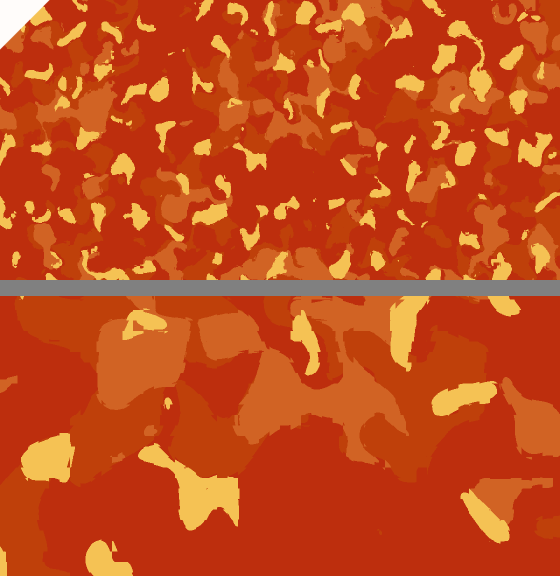
Top: the whole. Bottom: its middle third, enlarged.
Write a Shadertoy shader that draws this texture.

```glsl
// Ragged yellow and orange flecks on ember red, with a white cut corner.
#define FLECK_SCALE 6.0      // yellow flecks per canvas height
#define PATCH_SCALE 6.5      // orange patches per canvas height
#define CLUSTER_SCALE 1.7    // groups of orange patches per canvas height
#define WARP_SCALE 9.0
#define WARP_AMOUNT 0.014
#define BLOCK_COUNT 80.0     // small steps along the edges
#define BLOCK_JITTER 0.009
#define YELLOW_LEVEL 1.12    // levels are in standard deviations
#define ORANGE_LEVEL 1.0
#define RUST_LEVEL 0.5
#define CORNER_SIZE 0.177

const vec3 RED = vec3(0.74, 0.18, 0.05);
const vec3 RUST = vec3(0.75, 0.25, 0.04);
const vec3 ORANGE = vec3(0.82, 0.39, 0.14);
const vec3 YELLOW = vec3(0.96, 0.76, 0.33);
const vec3 WHITE = vec3(1.0, 0.99, 0.98);

const float TAU = 6.28319;
const int WAVE_COUNT = 14;

float hash(float n) {
    return fract(sin(n * 12.9898) * 4375.85);
}

vec2 hash2(vec2 cell) {
    vec2 k = vec2(dot(cell, vec2(127.1, 311.7)), dot(cell, vec2(269.5, 183.3)));
    return fract(sin(k) * 4375.85);
}

// Layered sines in spread directions, scaled to unit variance
float waves(vec2 p, float scale, float seed) {
    float sum = 0.0;
    for (int i = 0; i < WAVE_COUNT; i++) {
        float n = float(i) + seed * 17.0;
        float angle = n * 2.39996;
        float frequency = scale * mix(0.5, 1.6, hash(n + 0.3));
        vec2 direction = vec2(cos(angle), sin(angle));
        sum += sin(TAU * (frequency * dot(p, direction) + hash(n + 0.7)));
    }
    return sum / sqrt(0.5 * float(WAVE_COUNT));
}

// Bend the plane, then shift small blocks to roughen the outlines
vec2 roughen(vec2 p) {
    vec2 bend = vec2(waves(p, WARP_SCALE, 1.0), waves(p, WARP_SCALE, 2.0));
    vec2 jitter = hash2(floor(p * BLOCK_COUNT)) - 0.5;
    return p + WARP_AMOUNT * bend + BLOCK_JITTER * jitter;
}

vec3 emberColor(vec2 p) {
    vec2 q = roughen(p);
    float cluster = 0.6 * waves(q, CLUSTER_SCALE, 3.0);
    float rust = 0.8 * waves(q, PATCH_SCALE, 4.0) + cluster;
    float orange = 0.8 * waves(q, PATCH_SCALE, 5.0) + cluster;
    float yellow = waves(q, FLECK_SCALE, 6.0);

    vec3 color = mix(RED, RUST, step(RUST_LEVEL, rust));
    color = mix(color, ORANGE, step(ORANGE_LEVEL, orange));
    return mix(color, YELLOW, step(YELLOW_LEVEL, yellow));
}

void mainImage(out vec4 fragColor, in vec2 fragCoord) {
    // Average four samples to smooth the edges
    vec3 color = vec3(0.0);
    for (int i = 0; i < 4; i++) {
        vec2 offset = vec2(float(i % 2), float(i / 2)) * 0.5 - 0.25;
        color += 0.25 * emberColor((fragCoord + offset) / iResolution.y);
    }

    // White triangle in the upper left corner
    vec2 p = fragCoord / iResolution.y;
    float edge = p.x + 1.0 - p.y - CORNER_SIZE;
    float pixel = 1.0 / iResolution.y;
    color = mix(WHITE, color, smoothstep(-pixel, pixel, edge));

    fragColor = vec4(color, 1.0);
}
```
